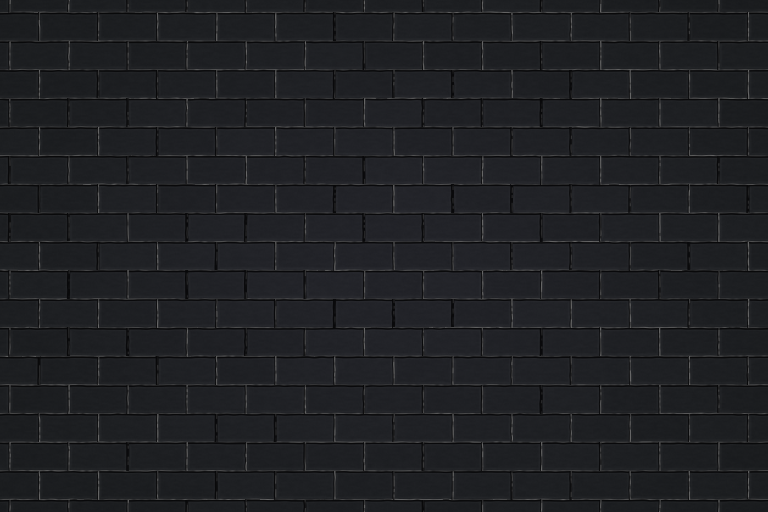
This texture is drawn by a WebGL 2 fragment shader. Its source:

```glsl
#version 300 es
// Dark charcoal running-bond brick wall with thin, worn, pale and black mortar joints.
precision highp float;

uniform vec2 u_resolution;
out vec4 fragColor;

// Lengths are fractions of the canvas height.
const float ASPECT = 1.5;
const vec2 BRICK = vec2(0.1154, 0.05596);
const vec2 FIRST_JOINT = vec2(0.0191, 0.0244);
const vec3 BRICK_COLOR = vec3(0.108, 0.116, 0.125);
const vec3 GLOW_COLOR = vec3(0.026, 0.022, 0.034);
const vec3 GROOVE_COLOR = vec3(0.025, 0.025, 0.03);
const vec3 MORTAR_COLOR = vec3(0.42, 0.42, 0.42);

float hash(vec2 p) {
  vec3 q = fract(p.xyx * vec3(0.1031, 0.1030, 0.0973));
  q += dot(q, q.yzx + 33.33);
  return fract((q.x + q.y) * q.z);
}

float noise(vec2 p) {
  vec2 cell = floor(p);
  vec2 f = fract(p);
  f = f * f * (3.0 - 2.0 * f);
  float low = mix(hash(cell), hash(cell + vec2(1, 0)), f.x);
  float high = mix(hash(cell + vec2(0, 1)), hash(cell + vec2(1, 1)), f.x);
  return mix(low, high, f.y);
}

// Share of a pixel covered by a line of the given half width.
float lineCover(float dist, float halfWidth, float pixel) {
  float a = clamp(dist - 0.5 * pixel, -halfWidth, halfWidth);
  float b = clamp(dist + 0.5 * pixel, -halfWidth, halfWidth);
  return (b - a) / pixel;
}

// A dark groove with a broken pale line beside it.
vec3 drawJoint(vec3 color, float dist, float grooveAt, float grooveHalf,
               float mortarAt, float mortarHalf, float strength, float pixel) {
  color = mix(color, GROOVE_COLOR, 0.9 * lineCover(dist - grooveAt, grooveHalf, pixel));
  return mix(color, MORTAR_COLOR, strength * lineCover(dist - mortarAt, mortarHalf, pixel));
}

void main() {
  vec2 p = gl_FragCoord.xy / u_resolution * vec2(ASPECT, 1.0);
  float pixel = 1.0 / u_resolution.y;
  p.y = 1.0 - p.y;

  // Uneven joint edges, then the running bond with every other row shifted.
  vec2 wobble = vec2(noise(p * 90.0), noise(p * 70.0 + 40.0)) - 0.5;
  vec2 grid = (p + wobble * 0.0012 - FIRST_JOINT) / BRICK;
  float row = floor(grid.y);
  grid.x -= 0.5 * (1.0 - mod(row, 2.0));
  vec2 brick = vec2(floor(grid.x), row) + 20.0;
  vec2 joint = floor(grid + 0.5);
  vec2 dist = (grid - joint) * BRICK;

  // Brick face: tone per brick, fine grain, soft light in the middle.
  vec2 fromCenter = (p - vec2(0.5 * ASPECT, 0.5)) / vec2(0.55, 0.42);
  float glow = exp(-dot(fromCenter, fromCenter));
  vec3 color = BRICK_COLOR + GLOW_COLOR * glow;
  color *= 0.97 + 0.07 * hash(brick);
  color += 0.010 * (noise(p * vec2(90.0, 260.0)) - 0.5);
  color += 0.008 * (noise(p * 420.0) - 0.5);

  // Slightly paler rim just inside each brick.
  float edge = min(abs(dist.x), abs(dist.y));
  float rim = smoothstep(0.0015, 0.0035, edge) * (1.0 - smoothstep(0.004, 0.008, edge));
  color += 0.018 * rim;

  // Bed joints: pale line with a shadow below, worn along its length.
  float bedTone = 0.45 + 0.5 * hash(vec2(brick.x, joint.y + 70.0));
  float bedWear = mix(0.45, 1.0, noise(vec2(p.x * 130.0, joint.y * 7.0 + 90.0)));
  color = drawJoint(color, dist.y, 0.0016, 0.0021, -0.0003, 0.0011,
                    bedTone * bedWear, pixel);

  // Head joints: wider and chipped; black ones gather near the middle.
  float headTone = hash(vec2(joint.x + 50.0, row + 30.0));
  float pale = smoothstep(0.05, 0.75, headTone + 0.15 - 0.3 * glow);
  float chips = smoothstep(0.2, 0.75, noise(vec2(joint.x * 9.0 + 200.0, p.y * 190.0)));
  float grooveHalf = mix(0.0029, 0.0017, pale);
  color = drawJoint(color, dist.x, -0.0008, grooveHalf, 0.0003, 0.0012,
                    mix(0.3 * chips, 0.55 + 0.4 * chips, pale), pixel);

  // Corners of the canvas fall off a little.
  color *= 1.0 - 0.05 * smoothstep(0.8, 2.2, length(fromCenter));
  fragColor = vec4(color, 1.0);
}
```
